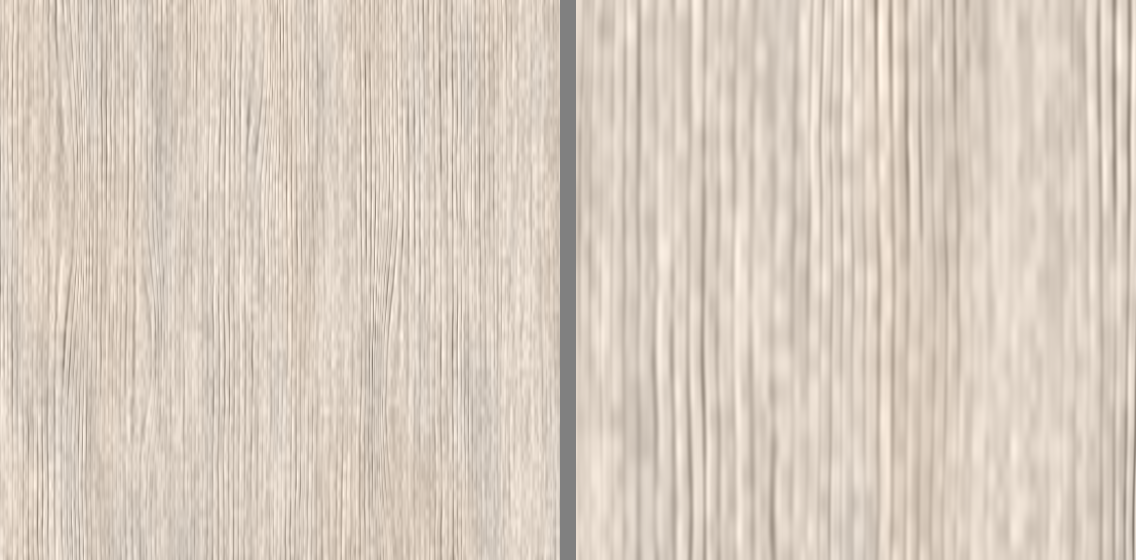
Left: the whole. Right: its middle third, enlarged.
A Shadertoy shader for this texture:

```glsl
#define RING_FREQ 118.0
#define KNOT_COUNT 5
#define KNOT_PULL 0.022
#define GROOVE_DEPTH 0.17
#define RIDGE_LIFT 0.06
#define FIBRE_CONTRAST 0.11
#define STREAK_CONTRAST 0.035
#define BAND_CONTRAST 0.035
#define PALE_WOOD vec3(0.874, 0.826, 0.776)
#define WARM_TINT vec3(-0.004, -0.013, -0.022)
#define COOL_TINT vec3(-0.030, -0.021, -0.012)

const float TAU = 6.2831853;

float hash(vec2 p) {
    vec3 q = fract(vec3(p.xyx) * 0.1031);
    q += dot(q, q.yzx + 33.33);
    return fract((q.x + q.y) * q.z);
}

float noise(vec2 p) {
    vec2 cell = floor(p), f = fract(p);
    f = f * f * (3.0 - 2.0 * f);
    float low = mix(hash(cell), hash(cell + vec2(1, 0)), f.x);
    float high = mix(hash(cell + vec2(0, 1)), hash(cell + vec2(1, 1)), f.x);
    return mix(low, high, f.y);
}

// Noise centred on zero
float wave(vec2 p) { return noise(p + 40.0) - 0.5; }

// Slow sway of the trunk plus small wobbles of single fibres
float sway(vec2 p) {
    float bend = 0.0020 * sin(3.1 * p.y + 5.0 * p.x)
               + 0.0008 * sin(7.3 * p.y - 11.0 * p.x + 1.7);
    return bend + 0.0024 * wave(p * vec2(28.0, 6.0))
                + 0.0014 * wave(p * vec2(60.0, 22.0));
}

// Long bumps that bend the rings into pointed arches; y returns their mask
vec2 arches(vec2 p) {
    vec2 sum = vec2(0.0);
    for (int i = 0; i < KNOT_COUNT; i++) {
        float k = float(i);
        vec2 centre = vec2((k + 0.2 + 0.6 * hash(vec2(k, 3.0))) / float(KNOT_COUNT),
                           hash(vec2(k, 17.0)));
        vec2 size = vec2(0.024, mix(0.14, 0.28, hash(vec2(k, 29.0))));
        vec2 d = (p - centre) / size;
        float bump = exp(-dot(d, d));
        float side = hash(vec2(k, 41.0)) < 0.5 ? -1.0 : 1.0;
        sum += bump * vec2(side * KNOT_PULL, 1.0);
    }
    return sum;
}

float crest(float phase, float sharpness) {
    return pow(0.5 + 0.5 * cos(TAU * phase), sharpness);
}

void mainImage(out vec4 fragColor, in vec2 fragCoord) {
    vec2 uv = fragCoord / iResolution.xy;
    vec2 arch = arches(uv);
    float fibre = uv.x + sway(uv);
    float grain = fibre + arch.x;

    // Unevenly spaced growth rings
    float phase = RING_FREQ * grain + 0.6 * sin(37.0 * grain) + 0.25 * sin(91.0 * grain);
    float ringFade = 1.0 - smoothstep(0.36, 0.62, fwidth(phase));
    float ringId = floor(phase);
    float strip = smoothstep(0.3, 0.85, noise(vec2(fibre * 15.0, uv.y * 1.5)));
    float broken = 0.25 + 1.5 * noise(vec2(ringId * 0.73, uv.y * 5.0))
                              * noise(vec2(fibre * 60.0, uv.y * 14.0) + 5.0);
    float bold = smoothstep(0.86, 0.97, hash(vec2(ringId + 60.0, 7.0)))
               * smoothstep(0.3, 0.65, noise(vec2(ringId, uv.y * 2.0)) + 0.3 * arch.y);
    float depth = (0.35 + 0.8 * strip) * broken;
    float groove = crest(phase - 0.5, 3.5) * (depth + 0.45 * bold);
    float ridge = crest(phase - 0.8, 3.0) * depth;

    // Broad bands, streaks, fibres and pores
    float tone = BAND_CONTRAST * wave(vec2(fibre * 10.0, uv.y * 1.2))
               + STREAK_CONTRAST * wave(vec2(fibre * 60.0, uv.y * 2.5))
               + FIBRE_CONTRAST * wave(vec2(fibre * 215.0, uv.y * 8.0))
               + 0.10 * wave(vec2(uv.x * 256.0, uv.y * 60.0));
    tone += ringFade * (RIDGE_LIFT * ridge - GROOVE_DEPTH * groove);

    // Beige patches and cool grey weathering
    float warm = smoothstep(0.4, 0.85, noise(vec2(fibre * 17.0 + 9.0, uv.y * 2.0)));
    float cool = smoothstep(0.5, 0.9, noise(vec2(fibre * 24.0 + 70.0, uv.y * 3.5)));
    vec3 color = PALE_WOOD + tone + warm * WARM_TINT + cool * COOL_TINT;

    fragColor = vec4(clamp(color, 0.0, 1.0), 1.0);
}
```
